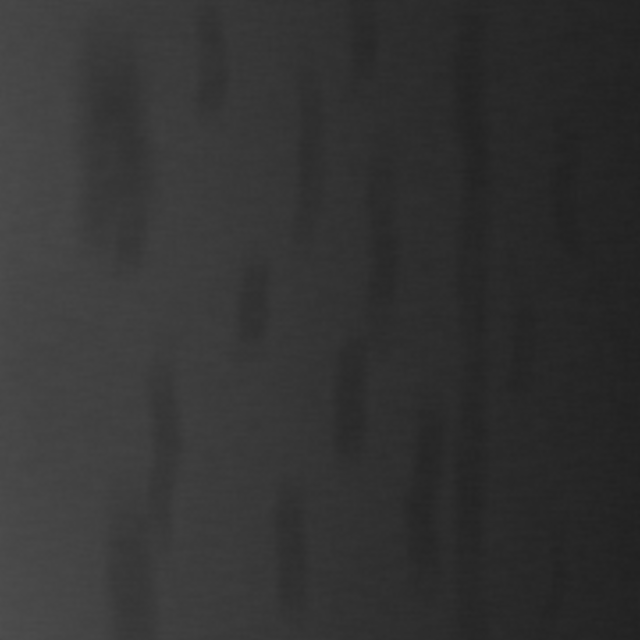
Reproduce this texture procedurally as a three.js fragment shader.

```glsl
varying vec2 vUv;

float hash(vec2 p) {
  vec3 q = fract(vec3(p.xyx) * 0.1031);
  q += dot(q, q.yzx + 33.33);
  return fract((q.x + q.y) * q.z);
}

float noise(vec2 p) {
  vec2 cell = floor(p);
  vec2 f = fract(p);
  f = f * f * (3.0 - 2.0 * f);
  float low = mix(hash(cell), hash(cell + vec2(1.0, 0.0)), f.x);
  float high = mix(hash(cell + vec2(0.0, 1.0)), hash(cell + 1.0), f.x);
  return mix(low, high, f.y);
}

// Soft upright smear, 1 at its core and 0 outside
float streak(vec2 offset, vec2 halfSize) {
  float across = 1.0 - smoothstep(0.35, 1.3, abs(offset.x) / halfSize.x);
  float along = 1.0 - smoothstep(0.3, 1.1, abs(offset.y) / halfSize.y);
  return across * along;
}

// Scattered smears of varied width, length and lean
float streaks(vec2 uv) {
  float shade = 0.0;
  for (int i = 0; i < 15; i++) {
    float id = float(i);
    float size = hash(vec2(id, 7.0));
    vec2 center = vec2(0.14 + 0.05 * (id + 1.6 * hash(vec2(id, 3.0))),
                       fract(0.05 + id * 0.618));
    vec2 offset = uv - center;
    offset.x += (hash(vec2(id, 11.0)) - 0.5) * 0.16 * offset.y;
    offset.x += (noise(vec2(id * 5.0, uv.y * 10.0)) - 0.5) * 0.024;
    vec2 halfSize = vec2(0.013 + 0.022 * size, 0.08 + 0.12 * hash(vec2(id, 17.0)));
    shade = max(shade, streak(offset, halfSize) * (0.3 + 0.7 * size));
  }
  return shade;
}

void main() {
  // Light falling off from the left, with broad cloudy variation
  float grey = mix(0.292, 0.137, pow(vUv.x, 0.82));
  grey += 0.022 * (noise(vUv * vec2(3.0, 2.5) + 4.0) - 0.5) * (1.2 - vUv.x);
  grey -= 0.016 * smoothstep(0.6, 1.0, vUv.y) * (1.0 - vUv.x);

  // Wide smear, low smear, long fold and scattered streaks
  vec2 warped = vUv + 0.02 * (noise(vUv * vec2(14.0, 7.0)) - 0.5);
  float shade = streaks(vUv);
  shade = max(shade, streak(warped - vec2(0.18, 0.78), vec2(0.062, 0.22)));
  shade = max(shade, 0.75 * streak(warped - vec2(0.21, 0.08), vec2(0.042, 0.2)));
  shade = max(shade, 0.75 * streak(warped - vec2(0.74, 0.5), vec2(0.025, 0.8)));
  shade *= 0.75 + 0.5 * noise(vUv * vec2(30.0, 12.0));
  grey -= shade * mix(0.05, 0.016, vUv.x);

  // Faint woven grain, mostly horizontal
  float weave = noise(vUv * vec2(45.0, 190.0)) + 0.5 * noise(vUv * vec2(150.0, 40.0));
  float grain = noise(vUv * 180.0);
  float mottle = noise(vUv * vec2(40.0, 70.0));
  grey += 0.01 * (weave - 0.75) + 0.009 * (grain - 0.5) + 0.006 * (mottle - 0.5);

  gl_FragColor = vec4(vec3(grey), 1.0);
}
```
